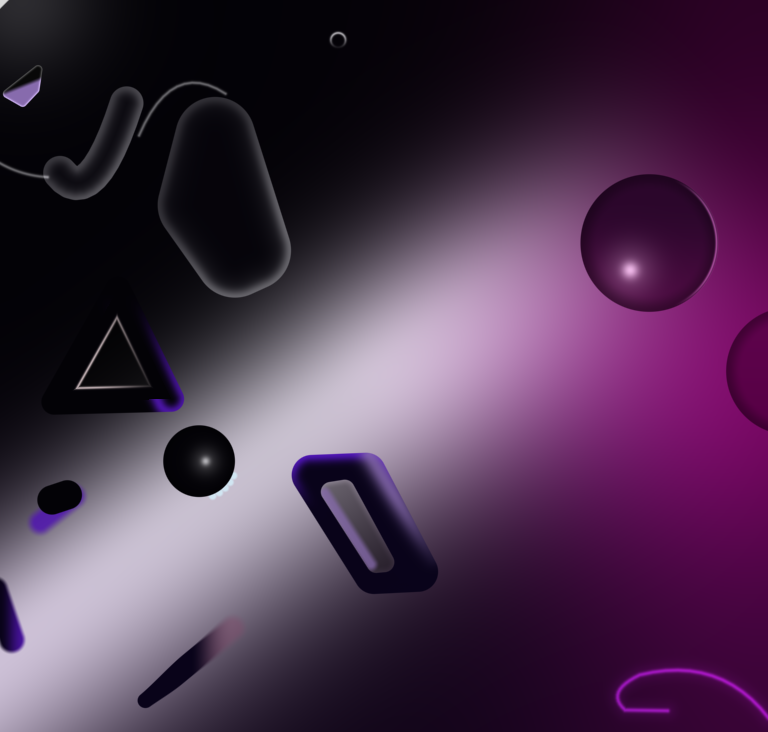
This background is drawn by a Shadertoy shader. Its source:

```glsl
// Glossy dark solids floating over a diagonal beam of pale light and a magenta haze.
// The backdrop sums gaussian glows; each solid is a rounded distance field that is
// filled, then shaded with rim light and highlights. Units: canvas height = 1.

const vec3 INK = vec3(.012, .008, .025);
const vec3 NAVY = vec3(.035, .012, .10);
const vec3 VIOLET = vec3(.27, .07, .60);
const vec3 LAVENDER = vec3(.53, .42, .68);
const vec3 SILVER = vec3(.62);

float glow(float d, float width) { return exp(-d * d / (width * width)); }
float cover(float d, float soft) { return 1. - smoothstep(-soft, soft, d); }

float line(vec2 p, vec2 a, vec2 b) {
  vec2 e = b - a;
  return length(p - a - e * clamp(dot(p - a, e) / dot(e, e), 0., 1.));
}

// Signed distance to a convex polygon, corners in clockwise order
float quad(vec2 p, vec2 a, vec2 b, vec2 c, vec2 d) {
  vec2 v[4] = vec2[4](a, b, c, d);
  float dist = 10., side = -1.;
  for (int i = 0; i < 4; i++) {
    vec2 s = v[i], t = v[(i + 1) % 4], e = t - s, w = p - s;
    dist = min(dist, line(p, s, t));
    side = max(side, e.x * w.y - e.y * w.x);
  }
  return side > 0. ? dist : -dist;
}

// Distance to a quadratic curve, by short segments
float curve(vec2 p, vec2 a, vec2 b, vec2 c) {
  float dist = 10.;
  vec2 last = a;
  for (int i = 1; i <= 12; i++) {
    float t = float(i) / 12.;
    vec2 next = mix(mix(a, b, t), mix(b, c, t), t);
    dist = min(dist, line(p, last, next));
    last = next;
  }
  return dist;
}

vec3 backdrop(vec2 p) {
  vec2 q = p - vec2(.41, .413);
  float along = dot(q, vec2(.8, .6)), across = dot(q, vec2(-.6, .8));
  float beam = glow(across, across > 0. ? .139 : .195) * (1. - smoothstep(.1, .75, along));
  vec3 col = mix(vec3(.055, .015, .085), INK, smoothstep(0., .6, p.y));
  col += vec3(.75, .74, .76) * beam;
  col += vec3(.14, .05, .15) * glow(length(p - vec2(.81, .49)), .24);
  col += vec3(.40, 0., .30) * glow(1.05 - p.x, .31) * (.38 + .62 * glow(p.y - .48, .28));
  return col + .16 * glow(length(p - vec2(.03, 1.)), .10);
}

// Dark glass whose rim brightens toward the lower right
vec3 glass(vec3 col, vec2 q, float d, float px) {
  float facing = .45 + .55 * smoothstep(-.08, .10, dot(q, vec2(.8, -.6)));
  vec3 rim = SILVER * facing * (.45 * glow(d, .01) + .15 * glow(d, .025));
  return mix(col, vec3(.022, .016, .04) + rim, cover(d, px));
}

vec3 ball(vec3 col, vec2 q, float r, vec3 low, vec3 high, vec2 spot, float px) {
  float d = length(q), shine = length(q - spot) / r;
  vec3 body = mix(low, high, smoothstep(-r, .6 * r, q.y));
  body *= 1. - .3 * smoothstep(.75 * r, r, d);
  body += .48 * glow(shine, .12) + .2 * glow(shine, .38);
  return mix(col, body, cover(d - r, px));
}

void mainImage(out vec4 fragColor, in vec2 fragCoord) {
  vec2 p = fragCoord / iResolution.y;
  float px = max(.0012, .8 / iResolution.y);
  vec3 col = backdrop(p);

  // Glass finger, strands and blob
  float d = curve(p, vec2(.173, .859), vec2(.125, .71), vec2(.082, .764)) - .023;
  col = glass(col, p - vec2(.13, .8), d, px);
  d = min(curve(p, vec2(0., .777), vec2(.03, .76), vec2(.065, .758)),
          curve(p, vec2(.19, .815), vec2(.235, .92), vec2(.308, .872)));
  col += SILVER * .6 * glow(d, .0022);
  d = quad(p, vec2(.294, .813), vec2(.343, .658), vec2(.321, .648), vec2(.27, .72)) - .0546;
  col = glass(col, p - vec2(.305, .73), d, px);

  // Triangular ring
  vec2 top = vec2(.161, .605), left = vec2(.074, .451), right = vec2(.234, .455);
  d = quad(p, top, right, mix(left, right, .5), left);
  col *= 1. - .6 * cover(d, px);
  float flank = glow(line(p, top, right) - .0175, .009) * (1. - smoothstep(.44, .6, p.y));
  col = mix(col, INK + VIOLET * flank * step(0., d), cover(abs(d) - .0175, px));
  col += vec3(.7, .64, .64) * glow(d + .018, .0018) * (1. - smoothstep(.12, .23, p.x));

  // Slanted ring with a violet crown and pale flank
  d = quad(p, vec2(.426, .351), vec2(.5, .354), vec2(.571, .219), vec2(.511, .216)) - .0275;
  float hole = quad(p, vec2(.452, .328), vec2(.471, .331), vec2(.525, .232), vec2(.514, .231)) - .0137;
  col = mix(col, col * .6, cover(hole, .01));
  float inner = line(p, vec2(.444, .326), vec2(.507, .229)) - .007;
  col = mix(col, LAVENDER, .75 * cover(inner, .005) * cover(hole, px));
  flank = glow(line(p, vec2(.505, .378), vec2(.592, .236)), .014) * smoothstep(.2, .33, p.y);
  vec3 body = NAVY + VIOLET * glow(d, .01) * smoothstep(.3, .38, p.y);
  col = mix(col, mix(body, LAVENDER, .8 * flank), cover(max(d, -hole), px));

  // Spheres, the black one with pale beads below
  col = ball(col, p - vec2(1.079, .493), .087, vec3(.34, 0., .27), vec3(.36, .01, .29), vec2(1.), px);
  vec2 q = p - vec2(.887, .668);
  col = ball(col, q, .094, vec3(.29, .04, .25), vec3(.17, .025, .17), vec2(-.026, -.037), px);
  col += vec3(.45, .25, .42) * glow(length(q) - .092, .0018) * smoothstep(.03, .09, q.x);
  q = p - vec2(.272, .37);
  for (float a = -1.2; a < -.3; a += .2)
    col = mix(col, vec3(.82, .9, .95), cover(length(q - .051 * vec2(cos(a), sin(a))) - .005, .002));
  col = ball(col, q, .049, INK, INK, vec2(.009, 0.), px);

  // Pebble, edge sliver and tapered rod
  col = mix(col, VIOLET * 1.15, .85 * cover(line(p, vec2(.055, .286), vec2(.101, .322)) - .014, .007));
  col = mix(col, INK, cover(line(p, vec2(.071, .317), vec2(.092, .324)) - .02, px));
  d = line(p, vec2(-.007, .194), vec2(.016, .126)) - .017;
  col = mix(col, mix(NAVY, VIOLET, smoothstep(0., .032, p.x)), cover(d, .004));
  float tip = smoothstep(.26, .32, p.x);
  d = line(p, vec2(.198, .043), vec2(.318, .142)) - mix(.01, .015, smoothstep(.19, .25, p.x));
  body = mix(NAVY, vec3(.5, .3, .42), tip);
  col = mix(col, body, cover(d, px + .006 * tip) * (1. - .5 * tip));

  // Chip, tiny ring, violet outline and corner glint
  d = quad(p, vec2(.01, .872), vec2(.052, .905), vec2(.048, .878), vec2(.031, .86)) - .006;
  body = mix(LAVENDER, vec3(.03), smoothstep(-.004, .004, p.y - .87 - .4 * p.x));
  col = mix(col, body + .3 * glow(d, .002), cover(d, px));
  col += SILVER * glow(length(p - vec2(.462, .945)) - .01, .0018) * smoothstep(.93, .955, p.y);
  q = vec2(.874, .078);
  d = min(curve(p, q, vec2(.984, .105), vec2(1.05, .019)), curve(p, q, vec2(.826, .055), vec2(.854, .03)));
  d = min(d, line(p, vec2(.854, .03), vec2(.912, .029)));
  col += vec3(.36, .06, .46) * (glow(d, .003) + .15 * glow(d, .012));
  col = mix(col, vec3(.85), cover(p.x + 1. - p.y - .012, .002));
  fragColor = vec4(clamp(col, 0., 1.), 1.);
}
```
